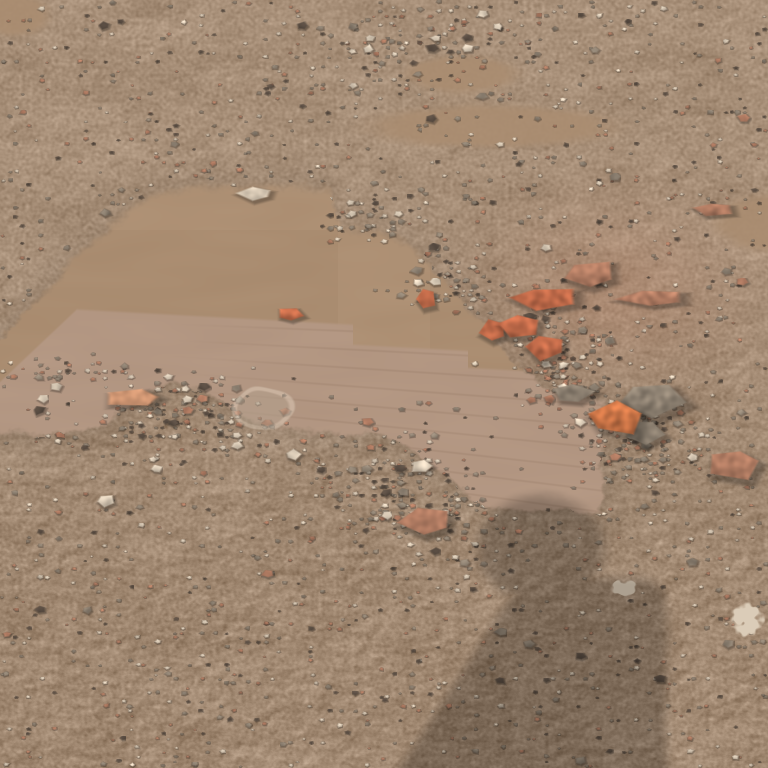
A WebGL 1 fragment shader for this texture:

```glsl
precision highp float;
uniform vec2 u_resolution;
const vec3 MUD_FAR = vec3(.655, .56, .47), MUD_NEAR = vec3(.625, .53, .44);
const vec3 WALL = vec3(.665, .55, .44), SKY = vec3(.70, .59, .51);
const vec3 BRICK = vec3(.76, .42, .29), FADED = vec3(.70, .49, .39), ORANGE = vec3(.80, .46, .28);
const vec3 CREAM = vec3(.86, .80, .72), STONE = vec3(.56, .51, .45), DARK = vec3(.35, .30, .26);
const float SHADE = .785, GRAIN = .15;

vec3 col;
vec2 p;

vec2 hash2(vec2 v) {
  vec3 q = fract(v.xyx * vec3(.1031, .1030, .0973));
  q += dot(q, q.yzx + 33.33);
  return fract((q.xx + q.yz) * q.zy);
}

float noise(vec2 v) {
  vec2 i = floor(v), f = fract(v), u = f * f * (3. - 2. * f), o = vec2(1, 0);
  float a = dot(hash2(i) - .5, f), b = dot(hash2(i + o) - .5, f - o);
  float c = dot(hash2(i + o.yx) - .5, f - o.yx), d = dot(hash2(i + 1.) - .5, f - 1.);
  return 2. * mix(mix(a, b, u.x), mix(c, d, u.x), u.y);
}

float fbm(vec2 v) {
  float sum = 0., amp = .5;
  for (int i = 0; i < 4; i++) { sum += amp * noise(v); v = v * 2.1 + 7.3; amp *= .6; }
  return sum;
}

float blob(vec2 v, float x, float y, float w, float h) {
  vec2 q = (v - vec2(x, y)) / vec2(w, h);
  return exp(-dot(q, q));
}

// Puddle between an upper and a lower shore
float puddle(vec2 v) {
  float top = .5 + .25 * smoothstep(-.12, .25, v.x) - .055 * smoothstep(.42, .45, v.x);
  top -= .22 * smoothstep(.48, .76, v.x);
  float low = .435 + .065 * blob(v, .23, v.y, .08, 1.) - .1 * smoothstep(.48, .66, v.x);
  return max(max(v.y - top, low - v.y), v.x - .785);
}

float standingShadow(vec2 v) {
  float left = .52 + .65 * v.y, right = .868;
  vec2 q = vec2(abs(v.x - .5 * (left + right)) - .5 * (right - left) + .04, v.y - .21);
  float body = length(max(q, 0.)) + min(max(q.x, q.y), 0.) - .04;
  return min(body, length((v - vec2(.705, .285)) * vec2(.85, 1)) - .07);
}

float gravel(vec2 v) {
  return blob(v, .24, .46, .11, .04) + blob(v, .53, .36, .08, .065)
    + blob(v, .48, .71, .055, .022) + blob(v, .59, .635, .05, .03)
    + blob(v, .73, .53, .05, .06) + blob(v, .83, .42, .07, .06)
    + blob(v, .08, .52, .08, .015) + .5 * blob(v, .55, .95, .14, .05);
}

// Angular fragment with a contact shadow
void chip(float x, float y, float w, float h, vec3 tint) {
  vec2 c = vec2(x, y), q = (p - c) / vec2(w, h);
  if (dot(q, q) > 6.) return;
  float d = -9., below = -9., aa = 1. / (u_resolution.y * min(w, h));
  for (int i = 0; i < 5; i++) {
    float a = x * 90. + (float(i) + .5 * hash2(c * 91. + float(i)).x) * 1.2566;
    vec2 n = vec2(cos(a), sin(a));
    d = max(d, dot(q, n) - .8);
    below = max(below, dot(q + vec2(-.15, .3), n) - .85);
  }
  col *= .72 + .28 * smoothstep(-.1, .25 + aa, below);
  vec3 lit = tint * (.98 + .09 * q.y + .35 * noise(p * 95.));
  col = mix(lit, col, smoothstep(-aa, aa, d));
}

void scatter(float cells, float base, float gain) {
  vec2 grid = vec2(cells, cells * 1.4), id = floor(p * grid);
  vec2 r = hash2(id + cells), s = hash2(id + cells * 3.);
  vec2 c = (id + .3 + .4 * r) / grid, size = (.14 + .24 * r.y) / grid;
  if (s.x > base + gain * gravel(c)) return;
  float k = fract(s.y * 7. + r.x);
  chip(c.x, c.y, size.x, size.y, k < .36 ? STONE : k < .56 ? FADED : k < .8 ? CREAM : DARK);
}

void main() {
  p = gl_FragCoord.xy / u_resolution;
  // Mud, streaked far away and lumpy nearby
  float near = 1. - smoothstep(.15, .75, p.y), lumps = fbm(p * vec2(18, 34));
  vec2 fine = p * vec2(55, 85);
  float relief = fbm(fine) - fbm(fine + vec2(-.3, .5));
  col = mix(MUD_FAR, MUD_NEAR, near) + .11 * lumps + .07 * fbm(p * vec2(4, 14));
  col += relief * GRAIN * (.45 + .6 * near) + .1 * noise(p * 210.);
  col = mix(col, FADED, .3 * blob(p, .8, .62, .14, .1));
  // Shallow distant pools
  float pools = blob(p, .64, .835, .18, .03) + blob(p, .6, .905, .08, .025)
    + blob(p, 1., .71, .075, .04) + blob(p, .02, .98, .05, .03);
  col = mix(col, WALL, .9 * smoothstep(.3, .65, pools + .2 * lumps));
  // Main puddle reflecting wall, sky and wires
  float d = puddle(p + .022 * vec2(lumps, fbm(p * 28. + 9.)));
  float land = smoothstep(-.004, .004 + .012 * smoothstep(.55, .72, p.y), d);
  float skyline = .602 - .055 * p.x - .026 * step(.46, p.x) - .022 * step(.61, p.x);
  float sky = smoothstep(.003, -.002, p.y - skyline + max(.1 - p.x, 0.));
  vec3 water = mix(WALL, SKY, sky) + .018 * noise(p * vec2(9, 40));
  water += .015 * (1. - sky) * (step(.44, p.x) - step(.56, p.x) + step(.7, p.y));
  for (float k = 0.; k < 9.; k++) {
    float wire = abs(p.y - .575 + .022 * k + (.04 + .012 * k) * (p.x - .3));
    wire = 1. - smoothstep(0., .0012 + 1. / u_resolution.y, wire);
    water -= .035 * sky * wire * smoothstep(.2, .45, p.x);
  }
  col = mix(water, col * (1. - .08 * exp(-max(d, 0.) * 50.)), land);
  // Loose grit and rubble
  scatter(120., .07 * land, .25);
  scatter(85., .035 * land, .42);
  scatter(47., .015 * land, .48);
  // Slabs, broken bricks and pale scraps
  chip(.85, .48, .045, .022, STONE); chip(.84, .437, .024, .017, STONE);
  chip(.745, .488, .025, .013, STONE); chip(.768, .643, .034, .017, FADED);
  chip(.85, .612, .042, .011, FADED); chip(.93, .727, .026, .009, FADED);
  chip(.955, .395, .036, .02, FADED); chip(.555, .322, .034, .019, FADED);
  chip(.71, .611, .045, .015, BRICK); chip(.642, .57, .017, .015, BRICK);
  chip(.677, .575, .028, .016, BRICK); chip(.71, .548, .027, .016, BRICK);
  chip(.802, .456, .038, .021, ORANGE); chip(.555, .611, .013, .014, BRICK);
  chip(.378, .591, .017, .009, BRICK); chip(.172, .482, .038, .012, mix(ORANGE, CREAM, .4));
  chip(.549, .393, .014, .009, CREAM); chip(.138, .348, .012, .008, CREAM);
  chip(.382, .408, .01, .007, CREAM); chip(.332, .748, .022, .009, CREAM);
  float flakes = blob(p, .812, .234, .018, .012) + blob(p, .973, .193, .022, .024);
  col = mix(col, CREAM, smoothstep(.4, .6, flakes + .9 * noise(p * 110.) * flakes));
  // Clear crumpled film
  float rim = length((p - vec2(.342, .468)) / vec2(.042, .028)) + .25 * noise(p * 32.) - 1.;
  col = mix(col, STONE * 1.25, .4 * smoothstep(.05, -.05, rim));
  col += .09 * smoothstep(.14, .03, abs(rim + .1));
  // Shadow over mud and water
  col *= mix(SHADE, 1., smoothstep(-.012, .012, standingShadow(p + .008 * lumps)));
  gl_FragColor = vec4(clamp(col, 0., 1.), 1);
}
```
